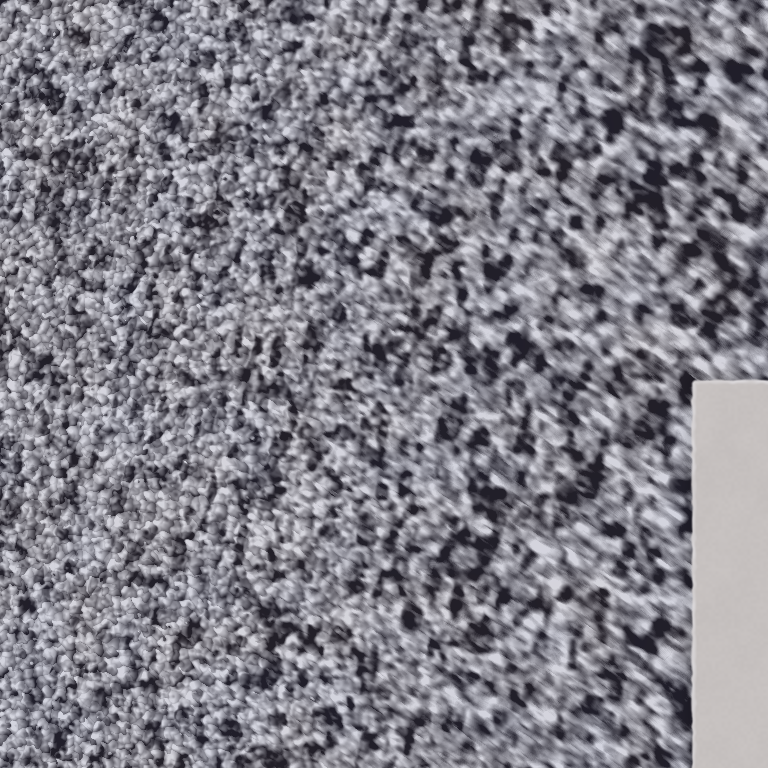
Write a Shadertoy shader that draws this texture.

```glsl
// Grey granular stone, smeared toward the right, with a pale plate in the lower right corner.

const vec3 SHADOW = vec3(0.13, 0.12, 0.16);
const vec3 PALE = vec3(0.78, 0.78, 0.815);
const vec3 WARM_TINT = vec3(0.006, 0.001, -0.007);
const vec3 PLATE = vec3(0.775, 0.755, 0.75);
const vec3 PLATE_RIM = vec3(0.86, 0.85, 0.86);

const float GRAIN_FREQ = 74.0;
const vec2 PIT_FREQ = vec2(68.0, 40.0);
const float FINE_FREQ = 145.0;
const float RAGGEDNESS = 0.011;
const vec2 LIGHT_DIR = vec2(-0.6, 0.8);
const vec2 SMEAR_DIR = vec2(0.81, -0.59);
const float SMEAR_MIN = 0.001;
const float SMEAR_MAX = 0.019;
const float PIT_SMEAR = 0.45;
const int SMEAR_STEPS = 9;
const float MEAN_TONE = 0.53;
const float MEAN_LEVEL = 0.54;
const float CONTRAST = 1.35;
const vec2 PLATE_CORNER = vec2(0.901, 0.505);
const float EDGE_SOFT = 0.002;

vec2 hash2(vec2 p) {
    vec3 h = fract(p.xyx * vec3(0.1031, 0.1030, 0.0973));
    h += dot(h, h.yzx + 33.33);
    return fract((h.xx + h.yz) * h.zy);
}

// Two independent value noises at once
vec2 noise2(vec2 p) {
    vec2 i = floor(p), f = fract(p);
    f = f * f * (3.0 - 2.0 * f);
    vec2 low = mix(hash2(i), hash2(i + vec2(1, 0)), f.x);
    vec2 high = mix(hash2(i + vec2(0, 1)), hash2(i + vec2(1, 1)), f.x);
    return mix(low, high, f.y);
}

// Rounded lumps: a dome per cell, lit from one side, each with its own tone
float grains(vec2 p) {
    vec2 cell = floor(p), nearest = vec2(0.0);
    float best = 9.0, shade = 0.0;
    for (int y = -1; y <= 1; y++)
    for (int x = -1; x <= 1; x++) {
        vec2 id = cell + vec2(x, y);
        vec2 away = p - id - hash2(id + 40.0);
        float d = dot(away, away);
        if (d < best) {
            best = d;
            nearest = away;
            shade = hash2(id + 140.0).y - 0.5;
        }
    }
    return 0.45 * (0.45 - sqrt(best)) + 0.2 * dot(nearest, LIGHT_DIR) + 0.28 * shade;
}

// Ragged upright hollows between the lumps
float pits(vec2 p) {
    vec2 slanted = vec2(p.x - 0.22 * p.y, p.y + 0.15 * p.x);
    float n = 0.7 * noise2(slanted * PIT_FREQ + 60.0).x
            + 0.3 * noise2(p * PIT_FREQ * 1.9 + 90.0).x;
    return smoothstep(0.5, 0.72, n);
}

// Stone coordinates: lumps grow coarser from left to right
vec2 stonePoint(vec2 uv) {
    return vec2(uv.x, uv.y - 0.5) * (1.25 - 0.22 * uv.x) + 2.0;
}

float stoneTone(vec2 uv, vec2 smear) {
    vec2 p = stonePoint(uv + smear);
    vec2 fine = noise2(mat2(0.8, 0.6, -0.6, 0.8) * p * FINE_FREQ) - 0.5;
    vec2 pitPoint = stonePoint(uv + PIT_SMEAR * smear) + 0.4 * RAGGEDNESS * fine;
    float lumps = grains((p + RAGGEDNESS * fine) * GRAIN_FREQ);
    return 0.62 + lumps - 0.33 * pits(pitPoint) + 0.45 * fine.x;
}

vec3 stone(vec2 uv) {
    float smear = smoothstep(0.1, 1.0, uv.x);
    float smearLength = mix(SMEAR_MIN, SMEAR_MAX, smear);
    float tone = 0.0;
    for (int i = 0; i < SMEAR_STEPS; i++) {
        float along = (float(i) + 0.5) / float(SMEAR_STEPS) - 0.5;
        tone += stoneTone(uv, SMEAR_DIR * smearLength * along);
    }
    tone /= float(SMEAR_STEPS);

    // Restore the contrast lost to smearing; the right side is a little dimmer
    float level = MEAN_LEVEL + (tone - MEAN_TONE) * CONTRAST * mix(1.0, 1.5, smear);
    level += mix(0.035, -0.045, uv.x);
    vec3 color = mix(SHADOW, PALE, clamp(level, 0.0, 1.08));
    return color + WARM_TINT * (2.0 * noise2(uv * 18.0 + 7.0).x - 1.0);
}

// Signed distance to the plate, negative inside, with a slightly worn edge
float plateDistance(vec2 uv) {
    float radius = 0.005;
    vec2 outside = PLATE_CORNER * vec2(1, -1) + uv * vec2(-1, 1) + radius;
    float d = length(max(outside, 0.0)) + min(max(outside.x, outside.y), 0.0) - radius;
    return d + 0.0025 * (noise2(uv * 130.0).x - 0.5);
}

void mainImage(out vec4 fragColor, in vec2 fragCoord) {
    vec2 uv = fragCoord / iResolution.xy;
    float d = plateDistance(uv);

    float mottle = noise2(uv * 240.0).x + noise2(uv * 35.0).x - 1.0;
    vec3 plate = PLATE + 0.014 * mottle;
    float rim = smoothstep(-0.007, -0.002, d) * (0.4 + 0.6 * noise2(uv * 90.0).x);
    plate = mix(plate, PLATE_RIM, rim);

    vec3 color = stone(uv) * mix(0.88, 1.0, smoothstep(0.0, 0.02, d));
    color = mix(plate, color, smoothstep(-EDGE_SOFT, EDGE_SOFT, d));
    fragColor = vec4(color, 1.0);
}
```
